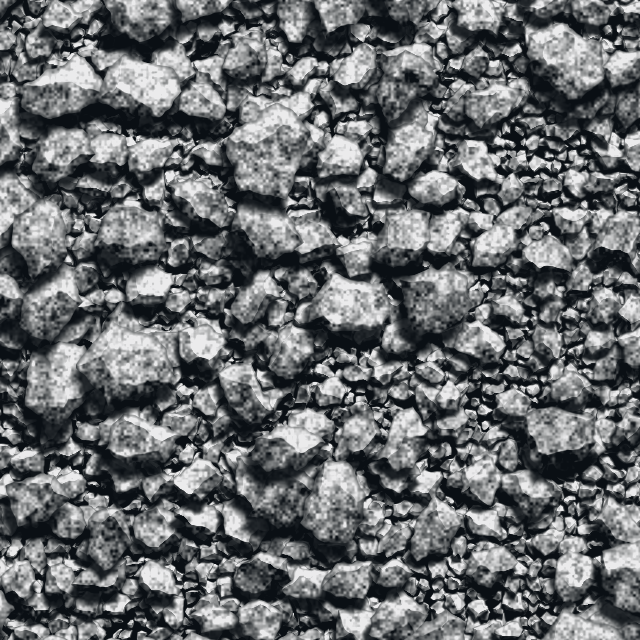
This texture is drawn by a WebGL 2 fragment shader. Its source:

```glsl
#version 300 es
precision highp float;

uniform vec2 u_resolution;
out vec4 fragColor;

vec3 hash3(vec3 p) {
    p = fract(p * vec3(0.1031, 0.1030, 0.0973));
    p += dot(p, p.yxz + 33.33);
    return fract((p.xxy + p.yxx) * p.zyx);
}

// Smooth vector noise centred on zero
vec3 noise3(vec2 p, float seed) {
    vec2 i = floor(p), f = fract(p);
    f = f * f * (3.0 - 2.0 * f);
    vec3 low = mix(hash3(vec3(i, seed)), hash3(vec3(i + vec2(1, 0), seed)), f.x);
    vec3 high = mix(hash3(vec3(i + vec2(0, 1), seed)), hash3(vec3(i + 1.0, seed)), f.x);
    return mix(low, high, f.y) - 0.5;
}

// Paints one faceted stone, with its cast shadow, over the tone below it
float paintStone(float tone, vec2 d, vec3 id, vec3 rough, float soft) {
    vec3 shape = hash3(id + 7.3);
    vec3 lean = hash3(id + 19.7) - 0.5;
    float size = mix(0.36, 0.53, shape.x);
    float axis = (shape.y - 0.5) * 2.6 + 0.3;
    vec2 shadowShift = vec2(-0.07, -0.2);

    // Flat top, then cut by sloping sides
    vec2 slope = lean.xy * 1.1;
    float height = size * mix(0.25, 0.5, shape.z) + dot(d, slope);
    float edge = 9.0, shadowEdge = 9.0;
    for (int k = 0; k < 7; k++) {
        vec3 r = hash3(id + vec3(0.0, 0.0, 31.0 + float(k) * 3.7));
        float angle = (float(k) + r.x * 0.8) * 6.2832 / 7.0;
        vec2 dir = vec2(cos(angle), sin(angle));
        vec2 span = vec2(cos(angle - axis) * 1.25, sin(angle - axis) * 0.85);
        float side = size * length(span) * mix(0.8, 1.1, r.y) - dot(d, dir);
        float steep = mix(0.5, 1.9, r.z);
        float facet = smoothstep(-0.025, 0.025, height - side * steep);
        slope = mix(slope, -dir * steep, facet);
        height = min(height, side * steep);
        edge = min(edge, side);
        shadowEdge = min(shadowEdge, side + dot(shadowShift, dir));
    }

    // Light from above, broken up by the rough surface
    vec3 normal = normalize(vec3(-slope + rough.xy, 1.0));
    float lit = 0.31 + 0.64 * dot(normal, normalize(vec3(0.15, 0.78, 0.6)));
    lit += lean.z * 0.22 + rough.z;
    lit *= mix(0.6, 1.0, smoothstep(0.0, 0.07, edge));

    tone *= mix(1.0, 0.14, smoothstep(-0.1, 0.07, shadowEdge));
    return mix(tone, max(lit, 0.04), smoothstep(-soft, soft, edge));
}

void main() {
    vec2 p = gl_FragCoord.xy / u_resolution.y;
    float blur = max(mix(0.0009, 0.0022, smoothstep(0.6, 1.0, p.x)), 0.8 / u_resolution.y);

    // Chips, dents and fine grain shared by all stones
    vec3 chips = noise3(p * 42.0, 1.0);
    vec3 dents = noise3(p * 95.0, 2.0);
    vec3 grain = noise3(p * 230.0, 3.0);
    vec3 rough = chips * vec3(0.8, 0.8, 0.12)
               + dents * vec3(0.9, 0.9, 0.2)
               + grain * vec3(0.8, 0.8, 0.36);
    vec2 bent = p + chips.yz * 0.008 + dents.zx * 0.005;

    // Small stones first, larger ones on top; the right side stays finer
    float tone = 0.03;
    for (int layer = 0; layer < 5; layer++) {
        float level = float(layer);
        float scale = 52.0 * pow(0.64, level);
        vec2 q = bent * scale + level * 13.7;
        for (int y = -1; y <= 1; y++) {
            for (int x = -1; x <= 1; x++) {
                vec2 cell = floor(q) + vec2(x, y);
                vec3 id = vec3(cell, level * 57.0);
                vec3 place = hash3(id);
                vec2 home = (cell + 0.5 - level * 13.7) / scale;
                float fine = smoothstep(0.1, 1.25, home.x + 0.35 * (1.0 - home.y));
                vec2 d = q - cell - 0.5 - (place.xy - 0.5) * 0.5;
                if (place.z > 1.0 - level * (0.12 + 0.1 * fine) || length(d) > 1.25) continue;
                tone = paintStone(tone, d, id, rough, blur * scale);
            }
        }
    }

    // Cool shadows rising to neutral highlights
    tone = clamp((tone - 0.04) * 1.12, 0.0, 1.0);
    vec3 colour = mix(vec3(0.04, 0.06, 0.08), vec3(0.92, 0.92, 0.925), tone);
    colour.b -= 0.03 * tone * (1.0 - tone);
    fragColor = vec4(colour, 1.0);
}
```
